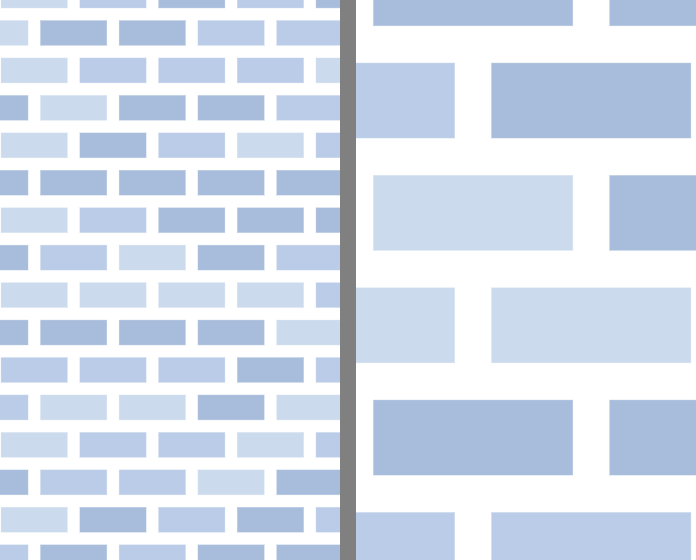
Left: the whole. Right: its middle third, enlarged.
Write a WebGL 1 fragment shader that draws this pattern.

```glsl
precision highp float;

uniform vec2 u_resolution;

float hash(vec2 cell) {
  vec3 q = fract(cell.xyx * vec3(0.1031, 0.1030, 0.0973));
  q += dot(q, q.yzx + 33.33);
  return fract((q.x + q.y) * q.z);
}

float boxDistance(vec2 p, vec2 halfSize) {
  vec2 d = abs(p) - halfSize;
  return length(max(d, 0.0)) + min(max(d.x, d.y), 0.0);
}

// One of three flat blues, the middle one slightly more common
vec3 brickColor(vec2 cell) {
  float pick = hash(cell + 17.0);
  vec3 dark = vec3(0.66, 0.74, 0.86);
  vec3 medium = vec3(0.735, 0.80, 0.91);
  vec3 light = vec3(0.80, 0.855, 0.93);
  return mix(dark, mix(medium, light, step(0.69, pick)), step(0.32, pick));
}

void main() {
  // Height units, measured from the top left
  vec2 p = vec2(gl_FragCoord.x, u_resolution.y - gl_FragCoord.y) / u_resolution.y;
  vec2 pitch = vec2(0.1406, 0.06687);

  // Running bond: odd rows shift by half a brick
  vec2 grid = p / pitch + vec2(0.065, 0.62);
  grid.x += 0.5 * mod(floor(grid.y), 2.0);
  vec2 cell = floor(grid);
  vec2 local = (fract(grid) - 0.5) * pitch;

  // Sharp-cornered bricks on white mortar
  float d = boxDistance(local, vec2(0.0594, 0.0224));
  float edge = 0.8 / u_resolution.y;
  float brick = 1.0 - smoothstep(-edge, edge, d);
  vec3 color = mix(vec3(0.995, 1.0, 0.995), brickColor(cell), brick);

  gl_FragColor = vec4(color, 1.0);
}
```
